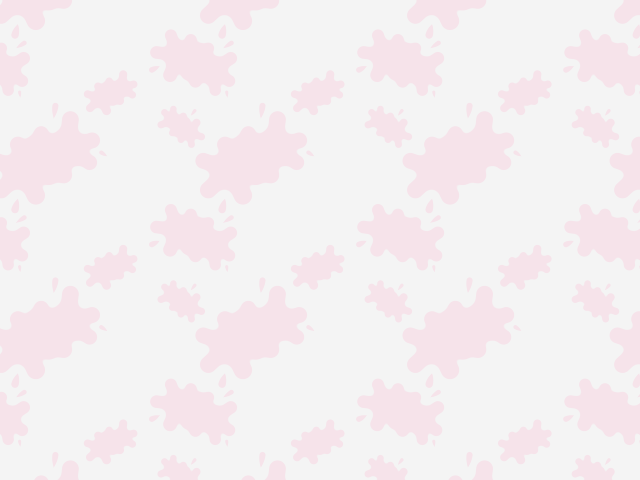
This pattern is drawn by a Shadertoy shader. Its source:

```glsl
// Pale pink paint splats on off-white, repeated on a rectangular grid.
// One splat (thick core, nine rounded lobes, loose drops) is turned and
// scaled four times per tile; each copy wraps around the tile edges.

const float DESIGN_HEIGHT = 576.0;           // design units down the canvas
const vec2  TILE = vec2(248.5, 209.5);       // repeat size in design units
const vec3  PAPER = vec3(0.956, 0.956, 0.956);
const vec3  PINK  = vec3(0.965, 0.890, 0.918);

// Core of the splat: a long capsule crossed by a short thin one
const vec2  CORE_A = vec2(-25.0, 14.0);
const vec2  CORE_B = vec2(28.0, -12.0);
const float CORE_RADIUS = 23.5;
const vec2  CROSS_A = vec2(-10.0, -14.0);
const vec2  CROSS_B = vec2(6.0, 18.0);
const float CROSS_RADIUS = 14.0;
const float FILLET = 7.0;                    // softness of the inner corners

// Lobes: tip centre and radius
const int LOBES = 9;
const vec3 LOBE[LOBES] = vec3[](
    vec3(32.0, -46.5, 10.0), vec3(58.0, -21.5, 9.5), vec3(55.0, 5.0, 9.0),
    vec3(24.0, 20.0, 10.0),  vec3(-9.5, 44.5, 11.0), vec3(-51.0, 38.0, 10.0),
    vec3(-57.0, 3.0, 9.5),   vec3(-31.0, -16.5, 9.5), vec3(-3.0, -29.5, 9.0));

// Drops: round end and pointed end, with the radius of the round end
const vec4 DROP[4] = vec4[](
    vec4(14.0, -63.0, 12.0, -48.0), vec4(-34.5, 61.5, -31.0, 48.5),
    vec4(69.0, -7.0, 76.0, -2.5),   vec4(22.5, 56.0, 15.5, 40.0));
const float DROP_RADIUS[4] = float[](3.6, 4.4, 2.4, 4.6);

// Splats in a tile: centre, scale, turn in degrees; and first/end drop index
const int SPLATS = 4;
const vec4 SPLAT[SPLATS] = vec4[](
    vec4(301.0, 190.0, 1.0, 0.0),   vec4(234.5, 74.0, 0.755, 50.0),
    vec4(381.0, 111.5, 0.48, 0.0),  vec4(217.2, 152.5, 0.427, -118.0));
const ivec2 DROP_RANGE[SPLATS] = ivec2[](
    ivec2(0, 3), ivec2(0, 3), ivec2(0, 0), ivec2(3, 4));

float smoothUnion(float a, float b, float k) {
    float h = max(k - abs(a - b), 0.0) / k;
    return min(a, b) - 0.25 * k * h * h;
}

// Position along the segment a-b nearest to p, from 0 to 1
float alongSegment(vec2 p, vec2 a, vec2 b) {
    vec2 ab = b - a;
    return clamp(dot(p - a, ab) / dot(ab, ab), 0.0, 1.0);
}

float capsule(vec2 p, vec2 a, vec2 b, float radius) {
    return length(p - mix(a, b, alongSegment(p, a, b))) - radius;
}

// Round at a, tapering to a point at b
float teardrop(vec2 p, vec2 a, vec2 b, float radius) {
    float t = alongSegment(p, a, b);
    return length(p - mix(a, b, t)) - radius * (1.0 - t * t);
}

float splat(vec2 p) {
    float d = smoothUnion(capsule(p, CORE_A, CORE_B, CORE_RADIUS),
                          capsule(p, CROSS_A, CROSS_B, CROSS_RADIUS), FILLET);
    // Each lobe grows from the nearest part of the core axis
    for (int i = 0; i < LOBES; i++) {
        vec2 tip = LOBE[i].xy;
        vec2 root = mix(CORE_A, CORE_B, alongSegment(tip, CORE_A, CORE_B));
        d = smoothUnion(d, capsule(p, root, tip, LOBE[i].z), FILLET);
    }
    return d;
}

void mainImage(out vec4 fragColor, in vec2 fragCoord) {
    // Design space, measured down from the top left
    float pixel = DESIGN_HEIGHT / iResolution.y;
    vec2 p = vec2(fragCoord.x, iResolution.y - fragCoord.y) * pixel;

    float d = 1e4;
    for (int i = 0; i < SPLATS; i++) {
        // Nearest repeat of this splat, then its own turned and scaled frame
        vec2 q = p - SPLAT[i].xy;
        q -= TILE * floor(q / TILE + 0.5);
        float size = SPLAT[i].z;
        float turn = radians(SPLAT[i].w);
        float c = cos(turn), s = sin(turn);
        q = mat2(c, -s, s, c) * q / size;

        d = min(d, splat(q) * size);
        for (int j = DROP_RANGE[i].x; j < DROP_RANGE[i].y; j++)
            d = min(d, teardrop(q, DROP[j].xy, DROP[j].zw, DROP_RADIUS[j]) * size);
    }

    float paint = 1.0 - smoothstep(-0.6 * pixel, 0.6 * pixel, d);
    fragColor = vec4(mix(PAPER, PINK, paint), 1.0);
}
```
